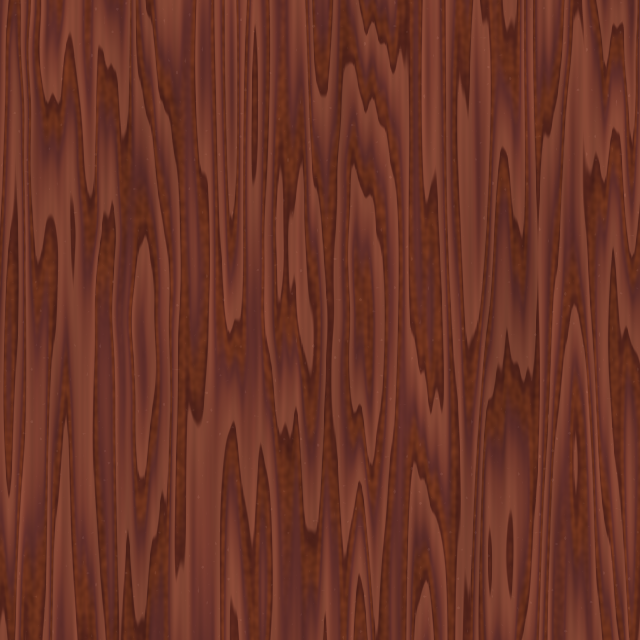
This texture is drawn by a WebGL 2 fragment shader. Its source:

```glsl
#version 300 es
precision highp float;
// Dark reddish wood with upright grain. Contours of tall, stretched gradient
// noise form the growth rings; each ring runs through a ramp of browns, with
// fine fibres, mottling and pale flecks laid on top.

uniform vec2 u_resolution;
out vec4 fragColor;

// Integer hash of a lattice cell, returned as 0..1
float hash(ivec2 cell) {
    uvec2 q = uvec2(cell) * uvec2(1597334677u, 3812015801u);
    uint n = (q.x ^ q.y) * 1597334677u;
    n = (n ^ (n >> 15)) * 2246822519u;
    n ^= n >> 13;
    return float(n >> 8) / 16777216.0;
}

float cornerSlope(ivec2 cell, vec2 offset) {
    float angle = 6.28319 * hash(cell);
    return dot(vec2(cos(angle), sin(angle)), offset);
}

float gradientNoise(vec2 p) {
    ivec2 c = ivec2(floor(p));
    vec2 f = fract(p);
    vec2 u = f * f * f * (f * (f * 6.0 - 15.0) + 10.0);
    float low = mix(cornerSlope(c, f),
                    cornerSlope(c + ivec2(1, 0), f - vec2(1, 0)), u.x);
    float high = mix(cornerSlope(c + ivec2(0, 1), f - vec2(0, 1)),
                     cornerSlope(c + ivec2(1, 1), f - vec2(1, 1)), u.x);
    return mix(low, high, u.y);
}

// Ring count: broad figure, narrower bands and thin lines
float ringPhase(vec2 p) {
    float knots = smoothstep(0.05, 0.4, gradientNoise(p * vec2(3.0, 1.5) + 41.0));
    p.x += 0.016 * knots * gradientNoise(p * vec2(9.0, 7.0) + 13.0);
    return 4.0 * gradientNoise(p * vec2(11.0, 1.0) + 5.3)
         + 1.5 * gradientNoise(p * vec2(27.0, 1.6) + 70.7)
         + 0.5 * gradientNoise(p * vec2(62.0, 2.0) + 150.1);
}

// Colour across one ring, from the pale side to the dark edge
vec3 ringColor(float t, float edge) {
    vec3 pale = vec3(0.51, 0.27, 0.20);
    vec3 color = mix(pale, vec3(0.45, 0.22, 0.17), smoothstep(0.05, 0.38, t));
    color = mix(color, vec3(0.36, 0.17, 0.155), smoothstep(0.3, 0.54, t));
    color = mix(color, vec3(0.41, 0.185, 0.105), smoothstep(0.5, 0.74, t));
    color = mix(color, vec3(0.32, 0.135, 0.10), smoothstep(0.78, 0.93, t));
    return mix(color, pale, smoothstep(1.0 - edge, 1.0, t));
}

void main() {
    vec2 p = gl_FragCoord.xy / min(u_resolution.x, u_resolution.y);

    // Rings, fading to their mean where they crowd together
    float phase = ringPhase(p);
    float width = fwidth(phase);
    float t = fract(phase);
    vec3 color = ringColor(t, clamp(1.5 * width, 0.05, 0.5));
    color = mix(color, vec3(0.42, 0.20, 0.15), smoothstep(0.3, 0.8, width));

    // Slow shifts of tone and fine upright fibres
    float tone = gradientNoise(p * vec2(7.0, 2.5) + 210.0);
    float fibre = gradientNoise(p * vec2(130.0, 3.0) + 320.0);
    color *= 1.0 + 0.10 * tone + 0.13 * fibre;

    // Grainy mottling in the dark, orange part of the rings
    float darkPart = smoothstep(0.45, 0.7, t) * (1.0 - smoothstep(0.85, 1.0, t));
    float mottle = gradientNoise(p * vec2(110.0, 80.0) + 430.0)
                 + 0.6 * gradientNoise(p * vec2(45.0, 22.0) + 510.0);
    color += darkPart * mottle * vec3(0.065, 0.038, 0.018);

    // Sparse pale flecks
    float fleck = gradientNoise(p * vec2(150.0, 110.0) + 620.0);
    color += 0.045 * smoothstep(0.42, 0.6, fleck);

    fragColor = vec4(color, 1.0);
}
```
